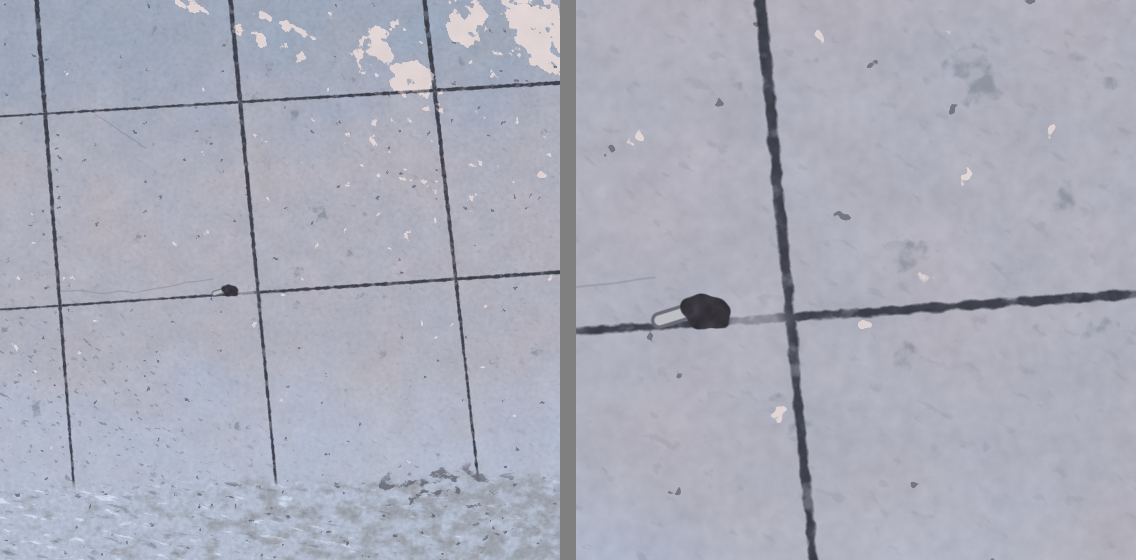
Left, the full canvas; right, a detail of the centre.
Give the GLSL for this texture, as a WebGL 2 fragment shader.

```glsl
#version 300 es
precision highp float;
// Worn blue-grey floor tiles in slight perspective, ending in a dirty rough strip.
// A skewed grid gives the dark joints; thresholded gradient noise gives the
// flaked pale paint, stains, grit and rubble, gathered by soft elliptical masks.

uniform vec2 u_resolution;
out vec4 outColor;

vec2 hash2(vec2 p) {
    vec3 q = fract(p.xyx * vec3(0.1031, 0.1030, 0.0973));
    q += dot(q, q.yzx + 33.33);
    return fract((q.xx + q.yz) * q.zy);
}

float corner(vec2 cell, vec2 f, vec2 o) {
    return dot(hash2(cell + o + 91.0) * 2.0 - 1.0, f - o);
}

float gradientNoise(vec2 p) {
    vec2 i = floor(p), f = p - i;
    vec2 s = f * f * f * (f * (f * 6.0 - 15.0) + 10.0);
    vec2 e = vec2(1, 0);
    return mix(mix(corner(i, f, e.yy), corner(i, f, e.xy), s.x),
               mix(corner(i, f, e.yx), corner(i, f, e.xx), s.x), s.y);
}

float fbm(vec2 p) {
    float sum = 0.0, amp = 1.0;
    for (int i = 0; i < 4; i++) {
        sum += amp * gradientNoise(p);
        p = mat2(1.6, 1.2, -1.2, 1.6) * p + 17.3;
        amp *= 0.5;
    }
    return sum;
}

vec2 turn(vec2 p, float a) {
    return mat2(cos(a), -sin(a), sin(a), cos(a)) * p;
}

// Soft ellipse: 1 at the centre, falling away past its radii.
float blob(vec2 p, vec2 centre, vec2 radii, float angle) {
    vec2 q = turn(p - centre, angle) / radii;
    return exp(-dot(q, q) * dot(q, q));
}

float segment(vec2 p, vec2 a, vec2 b) {
    vec2 d = b - a;
    return length(p - a - d * clamp(dot(p - a, d) / dot(d, d), 0.0, 1.0));
}

// Small ragged flecks, at most one per cell, kept with the given chance.
float flecks(vec2 p, float cells, float chance, float px) {
    vec2 g = p * cells, id = floor(g);
    vec2 r = hash2(id + 7.0), s = hash2(id + 53.0);
    vec2 q = turn(g - id - 0.3 - 0.4 * r, r.y * 3.1) * vec2(1.0, 1.0 + s.y);
    float d = length(q) - 0.07 - 0.15 * s.y * r.x + 0.3 * gradientNoise(g * 6.0);
    return step(s.x, chance) * (1.0 - smoothstep(-px, px, d / cells)) * smoothstep(0.35, 0.25, length(q));
}

void main() {
    vec2 p = gl_FragCoord.xy / u_resolution;
    float px = 1.0 / min(u_resolution.x, u_resolution.y);
    float cloud = fbm(p * 5.0), grain = fbm(p * 110.0), mottle = fbm(p * 24.0);

    // Tile base: cool at the top, neutral in the middle, bluer below
    float h = p.y + 0.13 * cloud;
    vec3 color = mix(vec3(0.70, 0.73, 0.80), vec3(0.69, 0.69, 0.74), smoothstep(0.18, 0.40, h));
    color = mix(color, vec3(0.62, 0.66, 0.73), smoothstep(0.66, 0.92, h - 0.05 * p.x));
    color += 0.032 * grain + 0.03 * mottle + vec3(0.02, 0.0, -0.02) * fbm(p * 8.0 + 40.0);

    // Stains, diagonal grit in the lower left, dark flecks
    float stain = smoothstep(0.42, 0.72, fbm(p * 20.0 + 61.0) + 0.3 * grain);
    color = mix(color, vec3(0.47, 0.50, 0.55), 0.6 * stain);
    float gritZone = 0.25 + 0.75 * blob(p, vec2(0.12, 0.28), vec2(0.34, 0.17), -0.5);
    float grit = smoothstep(0.25, 0.55, fbm(turn(p, -0.55) * vec2(60.0, 120.0)));
    color = mix(color, vec3(0.46, 0.48, 0.52), 0.6 * grit * gritZone);
    color = mix(color, vec3(0.36, 0.37, 0.42), 0.7 * flecks(p, 44.0, 0.07, px));

    // Hairline scratches
    vec2 w = p + 0.006 * vec2(0.0, gradientNoise(p * 22.0));
    float scratch = min(segment(w, vec2(0.17, 0.795), vec2(0.26, 0.737)),
                    min(segment(w, vec2(0.11, 0.481), vec2(0.24, 0.477)),
                        segment(w, vec2(0.25, 0.48), vec2(0.38, 0.502))));
    color = mix(color, vec3(0.50, 0.51, 0.56), 0.4 * (1.0 - smoothstep(0.0, 0.0006 + px, scratch)));

    // Flaked pale paint, thickest at the upper right
    float zone = smoothstep(0.4, 0.75, p.x) * smoothstep(0.3, 0.75, p.y);
    float patches = blob(p, vec2(0.96, 0.95), vec2(0.052, 0.10), 0.3)
        + blob(p, vec2(0.485, 0.923), vec2(0.075, 0.015), -0.42)
        + blob(p, vec2(0.51, 0.952), vec2(0.065, 0.012), -0.42)
        + blob(p, vec2(0.35, 0.985), vec2(0.06, 0.014), -0.38)
        + blob(p, vec2(0.67, 0.91), vec2(0.035, 0.055), 0.2)
        + blob(p, vec2(0.74, 0.855), vec2(0.045, 0.035), -0.4)
        + blob(p, vec2(0.83, 0.965), vec2(0.035, 0.05), 0.3);
    float flake = fbm(turn(p, -0.9) * vec2(24.0, 33.0) + 9.0) + 0.12 * grain;
    float paint = smoothstep(-0.03, 0.05, flake - 0.68 + 0.24 * zone + 0.68 * patches);
    paint = max(paint, flecks(p + 0.37, 36.0, 0.03 + 0.09 * zone, px));
    color = mix(color, vec3(0.89, 0.84, 0.84) + 0.03 * mottle, 0.95 * paint);

    // Joints: a skewed grid that narrows and wears toward the bottom left
    float s = 1.0 - p.y;
    float u = (p.x - 0.065 - 0.077 * s) / (0.3465 + 0.0175 * s);
    float v = (p.y - 0.447 - 0.067 * p.x) / (0.345 - 0.007 * p.x);
    float wobble = 0.002 * fbm(p * 85.0 + 3.0);
    float across = abs(u - round(u)) * 0.355 - mix(0.0016, 0.0042, p.y) + wobble;
    float down = abs(v - clamp(round(v), 0.0, 1.0)) * 0.342 - mix(0.0016, 0.0032, p.x) + wobble;
    float wear = 0.92 - 0.35 * smoothstep(0.0, 0.45, fbm(p * 55.0 + 5.0)) - 0.3 * paint;
    wear -= 0.6 * blob(p, vec2(0.44, 0.476), vec2(0.018), 0.0);
    float joint = 1.0 - smoothstep(-0.0008 - 0.5 * px, 0.0008 + 0.5 * px, min(across, down));
    color = mix(color, vec3(0.21, 0.22, 0.26) + 0.06 * grain, joint * wear);

    // Rough strip of dust, streaks and rubble below the tiles
    float edge = 0.131 + 0.02 * p.x + 0.018 * fbm(p * vec2(14.0, 30.0));
    float rough = 1.0 - smoothstep(-0.015, 0.015, p.y - edge);
    float dirt = fbm(p * vec2(28.0, 40.0) + 80.0);
    vec3 dust = mix(vec3(0.70, 0.74, 0.81), vec3(0.61, 0.63, 0.67), smoothstep(-0.2, 0.5, dirt + 0.5 * p.x - 0.25));
    float streak = fbm(turn(p, -0.2) * vec2(22.0, 85.0)) * mix(1.0, 0.6, p.x);
    dust += 0.12 * smoothstep(0.2, 0.5, streak) - 0.10 * smoothstep(0.2, 0.5, -streak) + 0.07 * grain;
    color = mix(color, dust, rough);
    float clump = blob(p, vec2(0.78, 0.138), vec2(0.13, 0.035), 0.05);
    float rim = exp(-abs(p.y - edge) * 80.0);
    float rubble = fbm(p * vec2(40.0, 56.0) + 23.0) + 0.28 * clump + 0.15 * rim + 0.06 * p.x + 0.15 * grain;
    rubble = smoothstep(0.42, 0.68, rubble) * max(rough, clump);
    color = mix(color, vec3(0.36, 0.36, 0.40), 0.75 * rubble);
    color = mix(color, vec3(0.33, 0.34, 0.38), 0.7 * rough * flecks(p + 0.11, 46.0, 0.10, px));

    // Pebble resting on a joint, with a pale chip beside it
    float chip = segment(p, vec2(0.383, 0.476), vec2(0.399, 0.481)) - 0.005;
    color = mix(color, vec3(0.42, 0.42, 0.46), 1.0 - smoothstep(-px, px, chip));
    color = mix(color, vec3(0.74, 0.74, 0.77), 1.0 - smoothstep(-px, px, chip + 0.002));
    vec2 q = turn(p - vec2(0.411, 0.481), -0.3);
    float pebble = length(q * vec2(0.72, 1.0)) - 0.0105 + 0.003 * gradientNoise(p * 110.0);
    color = mix(color, vec3(0.22, 0.21, 0.24) + 0.07 * grain, 1.0 - smoothstep(-px, px, pebble));

    outColor = vec4(clamp(color, 0.0, 1.0), 1.0);
}
```
